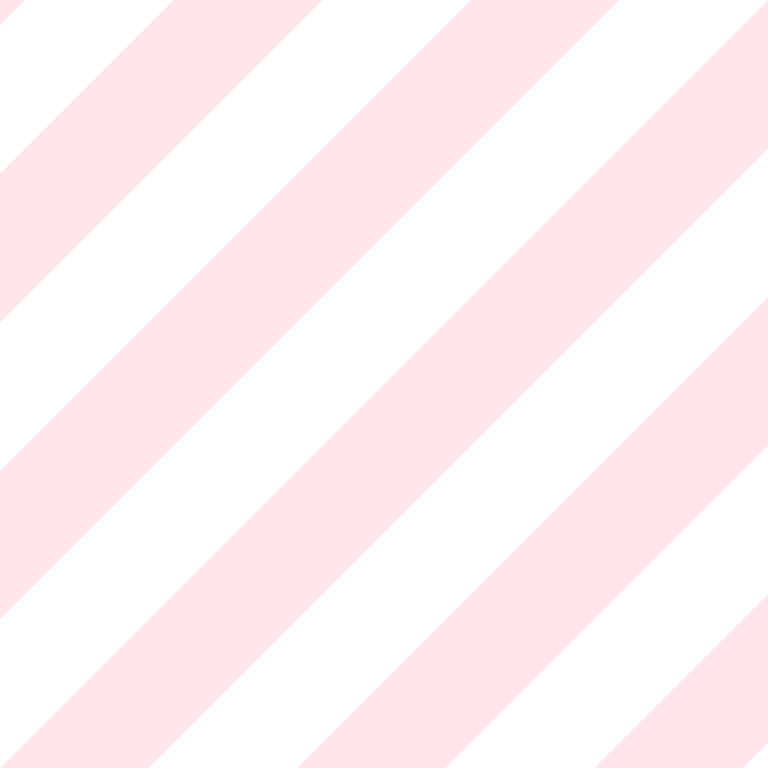
Write a WebGL 1 fragment shader that draws this pattern.

```glsl
precision highp float;

uniform vec2 u_resolution;

const vec3 WHITE = vec3(1.0);
const vec3 BLUSH = vec3(1.0, 0.902, 0.918);
const float STRIPE_PERIOD = 0.3868; // measured along the horizontal axis
const float STRIPE_SHARE = 0.5;     // coloured part of each period

// Signed distance to stripes whose first edge lies at zero; negative inside.
float stripeDistance(float across, float period, float share) {
    float fromCentre = abs(fract(across / period - 0.5 * share + 0.5) - 0.5);
    return (fromCentre - 0.5 * share) * period;
}

// Coverage of a shape, smoothed over one pixel.
float coverage(float dist, float pixel) {
    return 1.0 - smoothstep(-0.5 * pixel, 0.5 * pixel, dist);
}

void main() {
    float canvasSize = min(u_resolution.x, u_resolution.y);
    vec2 p = gl_FragCoord.xy / canvasSize;

    // Position and period perpendicular to the rising diagonal
    vec2 normal = normalize(vec2(1.0, -1.0));
    float across = dot(p, normal);
    float period = STRIPE_PERIOD * normal.x;

    float dist = stripeDistance(across, period, STRIPE_SHARE);
    float stripe = coverage(dist, 1.0 / canvasSize);
    gl_FragColor = vec4(mix(WHITE, BLUSH, stripe), 1.0);
}
```
